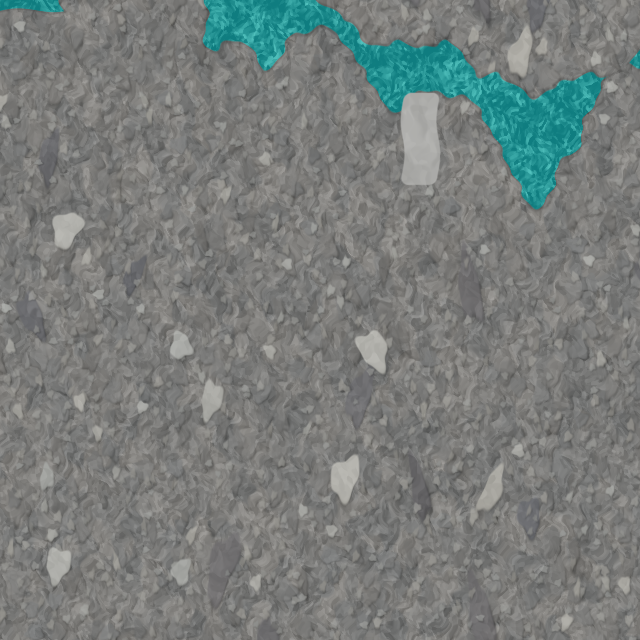
A Shadertoy shader for this texture:

```glsl
// Grey gravelly stone with scattered pebbles and a ragged teal band across the top

vec3 hash3(vec2 p) {
    vec3 q = fract(p.xyx * vec3(0.1031, 0.1030, 0.0973));
    q += dot(q, q.yxz + 33.33);
    return fract((q.xxy + q.yzz) * q.zyx);
}

// Soft cellular noise: each grain has its own tone, blended at the joints
float grains(vec2 p) {
    vec2 cell = floor(p);
    float sum = 0.0, total = 0.0;
    for (int y = -1; y <= 1; y++)
    for (int x = -1; x <= 1; x++) {
        vec2 id = cell + vec2(x, y);
        vec3 h = hash3(id + 40.0);
        vec2 d = p - id - h.xy;
        float weight = exp(-13.0 * dot(d, d));
        sum += h.z * weight;
        total += weight;
    }
    return sum / total;
}

vec2 warp(vec2 p) {
    return p + 0.004 * sin(p.yx * vec2(71.0, 83.0) + 2.0 * sin(p * 47.0))
             + 0.002 * sin(p.yx * vec2(190.0, 163.0) + p * 90.0);
}

// Lays irregular upright pebbles, one per chosen cell, with a shaded lower rim
vec3 addPebbles(vec3 col, vec2 uv, float grid, vec2 size, float share, float seed,
                vec3 tint, float opacity, float grit) {
    vec2 cell = floor(uv * grid);
    for (int y = -1; y <= 1; y++)
    for (int x = -1; x <= 1; x++) {
        vec2 id = cell + vec2(x, y);
        vec3 h = hash3(id + seed);
        if (h.z > share) continue;
        vec3 k = hash3(id + seed + 71.0);
        vec2 d = uv - (id + h.xy) / grid;
        float turn = (k.x - 0.5) * 0.9;
        d = mat2(cos(turn), sin(turn), -sin(turn), cos(turn)) * d;
        vec2 radius = size * (0.6 + 0.65 * k.yz);
        vec2 e = d / radius;
        float a = atan(e.y, e.x + 0.00001);
        float wobble = 1.0 + 0.16 * sin(3.0 * a + k.x * 40.0) + 0.09 * sin(5.0 * a + k.y * 50.0);
        float dist = (length(e) * wobble - 1.0) * radius.x;
        float mask = 1.0 - smoothstep(-0.0016, 0.0016, dist);
        float rim = exp(-dist * dist / 0.000004) * smoothstep(-0.3, 0.9, dot(e, vec2(0.6, -0.7)));
        vec3 stone = tint + 0.08 * (k.y - 0.5) + 0.015 * (k.z - 0.5) * vec3(1.0, 0.0, -1.0);
        stone += 0.05 * (grit - 0.5);
        col = mix(col, stone, mask * opacity) - 0.07 * rim;
    }
    return col;
}

float bump(float x, float center, float width) {
    float t = (x - center) / width;
    return exp(-t * t);
}

// Signed distance-like field of the teal band, negative inside
float tealBand(vec2 uv) {
    float x = uv.x + 0.004 * sin(uv.y * 95.0) + 0.002 * sin(uv.y * 210.0);
    float ragged = 0.005 * sin(x * 83.0) + 0.003 * sin(x * 171.0 + 1.0);
    float top = 1.02 - 0.09 * smoothstep(0.46, 0.60, x) - 0.05 * smoothstep(0.70, 0.76, x)
              - 0.035 * bump(x, 0.84, 0.03) + 0.035 * smoothstep(0.95, 1.0, x) + ragged;
    float bottom = 0.955 - 0.10 * smoothstep(0.51, 0.61, x) - 0.03 * smoothstep(0.70, 0.78, x)
                 + 0.075 * smoothstep(0.88, 0.99, x) - ragged;
    bottom -= 0.065 * bump(x, 0.42, 0.028) + 0.03 * bump(x, 0.34, 0.04)
            + 0.03 * bump(x, 0.61, 0.025) + 0.15 * bump(x, 0.835, 0.052)
            + 0.04 * bump(x, 0.9, 0.014);
    float band = max(max(uv.y - top, bottom - uv.y) * 0.6, 0.322 - x);
    float corner = max(0.984 + 0.003 * sin(x * 60.0) - uv.y, x - 0.095);
    return min(band, corner);
}

void mainImage(out vec4 fragColor, in vec2 fragCoord) {
    vec2 uv = fragCoord / iResolution.xy;
    vec2 q = warp(uv);

    // Matrix: three sizes of grain and a faint relief lit from the upper left
    float coarse = grains(q * vec2(46.0, 30.0));
    float medium = grains(q * vec2(105.0, 78.0) + 9.0);
    float fine = grains(q * vec2(210.0, 170.0) + 23.0);
    float relief = medium - grains((q + vec2(0.003, -0.003)) * vec2(105.0, 78.0) + 9.0);
    float tone = 0.482 + 0.07 * (coarse - 0.5) + 0.09 * (medium - 0.5)
               + 0.08 * (fine - 0.5) + 0.045 * relief;
    vec3 col = tone + vec3(0.004, 0.002, -0.006) + 0.012 * (coarse - 0.5) * vec3(1.0, 0.0, -1.0);

    // Pebbles from muted and dark to small bright chips
    col = addPebbles(col, uv, 24.0, vec2(0.012, 0.019), 0.55, 3.0, vec3(0.47, 0.47, 0.465), 0.6, medium);
    col = addPebbles(col, uv, 7.0, vec2(0.017, 0.046), 0.35, 17.0, vec3(0.41, 0.41, 0.425), 0.75, medium);
    col = addPebbles(col, uv, 52.0, vec2(0.005, 0.007), 0.28, 31.0, vec3(0.58, 0.58, 0.565), 0.7, medium);
    col = addPebbles(col, uv, 24.0, vec2(0.007, 0.011), 0.14, 53.0, vec3(0.66, 0.66, 0.64), 0.8, medium);
    col = addPebbles(col, uv, 7.0, vec2(0.017, 0.030), 0.24, 88.0, vec3(0.69, 0.69, 0.67), 0.88, medium);

    // Teal glaze over the gravel, with a thin dark edge
    float dist = tealBand(uv);
    float light = smoothstep(0.40, 0.70, tone + 0.07 * (fine - 0.5) + 0.3 * (col.g - tone));
    vec3 teal = mix(vec3(0.06, 0.49, 0.50), vec3(0.36, 0.80, 0.78), light);
    col *= 1.0 - 0.15 * bump(dist, 0.001, 0.002);
    col = mix(col, teal, 1.0 - smoothstep(-0.001, 0.001, dist));

    // Tall pale slab hanging below the band
    vec2 slab = abs(uv - vec2(0.657 + 0.003 * sin(uv.y * 60.0), 0.783)) - vec2(0.016, 0.060);
    float slabDist = length(max(slab, 0.0)) + min(max(slab.x, slab.y), 0.0) - 0.012;
    vec3 slabColor = vec3(0.67, 0.67, 0.66) + 0.07 * (coarse - 0.5) + 0.03 * (medium - 0.5);
    col = mix(col, slabColor, 1.0 - smoothstep(-0.0015, 0.0015, slabDist));

    fragColor = vec4(col, 1.0);
}
```
